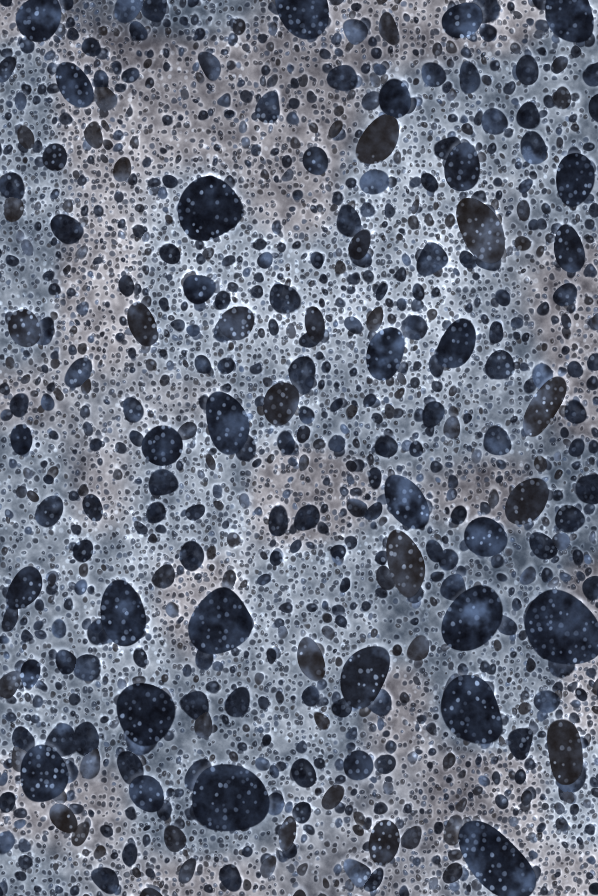
This texture is drawn by a Shadertoy shader. Its source:

```glsl
vec2 hash2(vec2 p) {
    vec3 q = fract(p.xyx * vec3(.1031, .1030, .0973));
    q += dot(q, q.yzx + 33.33);
    return fract((q.xx + q.yz) * q.zy);
}

float noise(vec2 p) {
    vec2 i = floor(p), f = fract(p);
    f = f * f * (3. - 2. * f);
    return mix(mix(hash2(i).x, hash2(i + vec2(1, 0)).x, f.x),
               mix(hash2(i + vec2(0, 1)).x, hash2(i + 1.).x, f.x), f.y);
}

float fbm(vec2 p) {
    float sum = 0., amp = .53;
    for (int i = 0; i < 4; i++) {
        sum += amp * noise(p);
        p = mat2(1.6, 1.2, -1.2, 1.6) * p + 7.3;
        amp *= .5;
    }
    return sum;
}

// Scattered egg-shaped pits: x = signed distance, yz = offset over radius, w = id
vec4 pits(vec2 p, float cells, float share, vec2 radii, float stretch) {
    vec4 nearest = vec4(1, 0, 0, 0);
    vec2 q = p * cells, home = floor(q);
    for (int y = -1; y <= 1; y++)
    for (int x = -1; x <= 1; x++) {
        vec2 cell = home + vec2(x, y) + 50.;
        vec2 jitter = hash2(cell + cells), kind = hash2(cell * 1.7 + cells * 3.1);
        float crowd = .55 + .9 * noise(cell / cells * 7.);
        if (kind.x > share * crowd) continue;
        float radius = mix(radii.x, radii.y, kind.y);
        float turn = (jitter.x - .5) * 1.3;
        vec2 o = q - (cell - 50. + .5 + .7 * (jitter - .5));
        o = mat2(cos(turn), -sin(turn), sin(turn), cos(turn)) * o / radius;
        o.x *= 1. + stretch * jitter.y + .25 * clamp(o.y, -1., 1.) * (kind.y - .3);
        float d = (length(o) - 1.) * radius / cells;
        if (d < nearest.x) nearest = vec4(d, o, jitter.y);
    }
    return nearest;
}

void mainImage(out vec4 fragColor, in vec2 fragCoord) {
    vec2 p = fragCoord / iResolution.y;
    float soft = 1. / iResolution.y;
    float cloud = fbm(p * 6. + 3.), grain = fbm(p * 110.), streak = fbm(p * vec2(34, 26));

    // Pale mineral crust, bluish with warm patches
    float tone = .5 + 1.0 * (cloud - .5) + .75 * (grain - .5) + .5 * (streak - .5);
    tone -= .3 * smoothstep(.45, 0., length((p - vec2(.08, 1.)) * vec2(1, 1.5)));
    tone += .45 * smoothstep(.975, 1., p.y + .025 * streak) * smoothstep(.3, .55, p.x);
    vec3 color = mix(vec3(.27, .31, .37), vec3(.77, .81, .87), clamp(tone, 0., 1.15));
    color += vec3(.05, .005, -.025) * smoothstep(.45, .7, noise(p * 9. + 20.));

    // Droplets that glint on the crust and inside the large pits
    vec4 drop = pits(p + 3.7, 115., .5, vec2(.16, .34), .2);
    float glint = smoothstep(soft, -soft, drop.x) * (.4 + .6 * drop.w);

    // Froth first, then ever larger pits on top
    float cells = 132.;
    for (int i = 0; i < 4; i++) {
        float size = float(i) / 3.;
        vec2 warp = vec2(noise(p * cells * 1.3), noise(p * cells * 1.3 + 40.)) - .5;
        float share = i == 0 ? .85 : mix(.55, .72, size);
        vec4 pit = pits(p + warp * .28 / cells, cells, share,
                        vec2(.16, .43), mix(.15, .75, size));
        float d = pit.x, inside = smoothstep(soft, -soft, d);

        // Raised bright rim, lit from the upper right
        float width = mix(.0014, .0034, size);
        float rim = exp(-pow((d - width * .6) / width, 2.)) * (1. - inside);
        float lit = .6 + .4 * dot(normalize(pit.yz + .001), vec2(.6, .8));
        color += rim * mix(.13, .21, size) * lit * vec3(.93, .98, 1.05);

        // Dark hollow: blue-black or brown, with a cloudy film and specks
        vec3 hollow = mix(vec3(.06, .07, .105), vec3(.15, .135, .135),
                          smoothstep(.5, .9, pit.w) * .8);
        float film = smoothstep(.43, .78, fbm(p * 38. + pit.w * 30.));
        hollow += vec3(.28, .34, .43) * film * (.25 + .65 * fract(pit.w * 7.3));
        hollow += vec3(.08, .1, .13) * (grain - .25) * 1.6;
        hollow += vec3(.35, .4, .47) * glint * size * size * .65;
        float spark = smoothstep(.5, .1, length(pit.yz - vec2(.25, .3)));
        hollow += vec3(.5, .55, .62) * spark * step(.45, fract(pit.w * 13.7)) * (1. - size) * .55;
        color = mix(color, hollow, inside * mix(.62, .97, sqrt(size)));
        cells *= .43;
    }

    // Sparse glints over everything
    color += vec3(.2, .22, .24) * glint * smoothstep(.45, .65, streak);
    fragColor = vec4(clamp(color, 0., 1.), 1);
}
```
